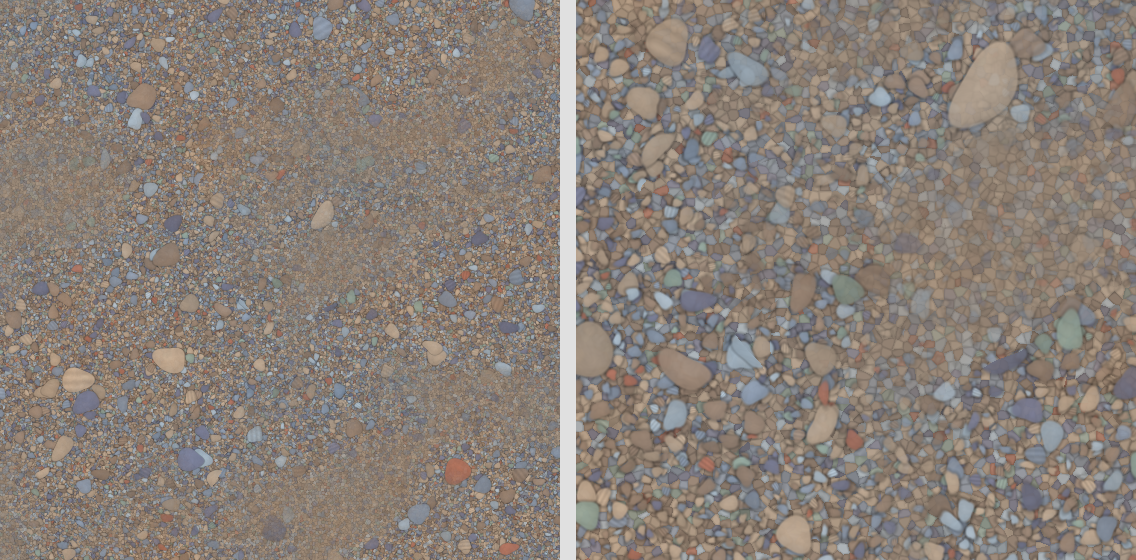
Left, the full canvas; right, a detail of the centre.
Give the GLSL for this texture, as a WebGL 2 fragment shader.

```glsl
#version 300 es
precision highp float;

uniform vec2 u_resolution;
out vec4 fragColor;

// Stone and soil colours
const vec3 BROWN = vec3(0.55, 0.47, 0.41);
const vec3 TAN = vec3(0.67, 0.59, 0.51);
const vec3 BLUE_GREY = vec3(0.49, 0.54, 0.61);
const vec3 SLATE = vec3(0.42, 0.43, 0.52);
const vec3 PALE_BLUE = vec3(0.61, 0.67, 0.72);
const vec3 SAGE = vec3(0.52, 0.59, 0.55);
const vec3 RUST = vec3(0.63, 0.40, 0.33);
const vec3 SOIL = vec3(0.535, 0.475, 0.415);

// Sizes are fractions of the canvas, counts are cells across it
const float GRIT_CELLS = 190.0;
const float FINEST_CELLS = 112.0;
const float LAYER_RATIO = 0.68;
const int LAYERS = 6;
const float FINEST_DENSITY = 0.88;
const float DENSITY_RATIO = 0.69;
const vec2 RADIUS_RANGE = vec2(0.2, 0.44);
const float EDGE_SOFTNESS = 0.0009;
const float SHADOW_WIDTH = 0.0022;
const float SHADOW_DEPTH = 0.24;
const float DUST = 0.6;
const float DRIFT_ANGLE = 0.42;

vec4 hash4(vec2 p) {
    vec4 q = fract(p.xyxy * vec4(0.1031, 0.1030, 0.0973, 0.1099));
    q += dot(q, q.wzxy + 33.33);
    return fract((q.xxyz + q.yzzw) * q.zywx);
}

mat2 rotation(float a) {
    float c = cos(a), s = sin(a);
    return mat2(c, s, -s, c);
}

// Warped, layered sines, roughly -1 to 1
float sineField(vec2 p) {
    float sum = 0.0, amplitude = 0.5;
    for (int i = 0; i < 5; i++) {
        p = rotation(1.1) * p * 1.75 + 1.7;
        p += 0.6 * sin(p.yx * 0.8 + 2.0);
        sum += amplitude * sin(p.x) * cos(p.y * 0.9);
        amplitude *= 0.68;
    }
    return sum;
}

vec3 stoneColour(float pick) {
    vec3 c = BROWN;
    c = mix(c, TAN, step(0.27, pick));
    c = mix(c, BLUE_GREY, step(0.55, pick));
    c = mix(c, SLATE, step(0.73, pick));
    c = mix(c, PALE_BLUE, step(0.84, pick));
    c = mix(c, SAGE, step(0.935, pick));
    return mix(c, RUST, step(0.98, pick));
}

// Cellular bed of tiny grains with darker joints
vec3 gritBed(vec2 uv, float mud) {
    vec2 p = uv * GRIT_CELLS, cell = floor(p);
    float nearest = 9.0, second = 9.0;
    vec4 grain = vec4(0.0);
    for (int y = -1; y <= 1; y++)
    for (int x = -1; x <= 1; x++) {
        vec2 id = cell + vec2(x, y);
        vec4 h = hash4(id + 17.0);
        float d = length(id + h.xy - p);
        if (d < nearest) { second = nearest; nearest = d; grain = h; }
        else second = min(second, d);
    }
    float joint = smoothstep(0.0, 0.4, second - nearest);
    vec3 c = mix(SOIL, stoneColour(grain.z), mix(0.7, 0.35, mud));
    return c * (0.92 + 0.2 * grain.w) * mix(0.87, 1.03, joint);
}

// One layer of scattered stones, drawn over the bed
void scatterStones(vec2 uv, float cells, float density, float mud, float seed, inout vec3 col) {
    vec2 p = uv * cells, cell = floor(p);
    float soft = max(EDGE_SOFTNESS, 0.7 / u_resolution.y);
    for (int y = -1; y <= 1; y++)
    for (int x = -1; x <= 1; x++) {
        vec2 id = cell + vec2(x, y);
        vec4 place = hash4(id + seed), look = hash4(id + seed + 211.0);
        if (place.z > density) continue;

        // Rounded to blocky outline with a slight wobble
        float radius = mix(RADIUS_RANGE.x, RADIUS_RANGE.y, place.w * place.w);
        vec2 axes = radius * vec2(1.0, mix(0.55, 0.95, look.x));
        vec2 q = rotation(-DRIFT_ANGLE + (look.y - 0.5) * 2.8) * (p - id - place.xy) / axes;
        float power = mix(1.6, 3.4, look.w);
        float norm = pow(dot(pow(abs(q) + 0.001, vec2(power)), vec2(1.0)), 1.0 / power);
        float angle = atan(q.y, q.x + 0.0001);
        norm += norm * 0.1 * (sin(angle * 3.0 + look.x * 40.0) + sin(angle * 2.0 + look.y * 50.0));
        float dist = (norm - 1.0) * axes.y / cells;

        // Surface: tone, mottling, worn veins and a lit top
        vec3 c = stoneColour(look.z) * (0.92 + 0.2 * fract(place.w * 31.0));
        c *= 1.0 + 0.045 * sineField(uv * 110.0 + look.xy * 20.0);
        c *= 1.0 + 0.05 * step(0.88, look.x) * sin(q.y * 9.0 + q.x);
        c *= 1.03 - 0.07 * norm * norm + 0.03 * clamp(q.y, -1.0, 1.0);

        float cover = mix(0.92, 1.0 - DUST, mud);
        col *= 1.0 - SHADOW_DEPTH * cover * smoothstep(SHADOW_WIDTH, 0.0, dist);
        col = mix(col, c, cover * smoothstep(soft, -soft, dist));
    }
}

void main() {
    vec2 uv = gl_FragCoord.xy / u_resolution.y;
    vec2 drift = rotation(-DRIFT_ANGLE) * uv * vec2(1.0, 1.5);

    // Broad drifts of soil that bury the stones
    float mud = smoothstep(-0.25, 0.75, sineField(drift * 3.2 + 4.0));
    vec3 col = gritBed(uv, mud);

    float cells = FINEST_CELLS, density = FINEST_DENSITY;
    for (int i = 0; i < LAYERS; i++) {
        scatterStones(uv, cells, density * (1.0 - 0.5 * mud), mud, 37.0 * float(i + 1), col);
        cells *= LAYER_RATIO;
        density *= DENSITY_RATIO;
    }

    // Thin dust veil and slow warm to cool tinting
    col = mix(col, SOIL * 1.03, 0.08 + 0.2 * mud);
    col += vec3(0.025, -0.002, -0.025) * sineField(drift * 4.5 + 11.0);
    fragColor = vec4(col * 1.03, 1.0);
}
```
